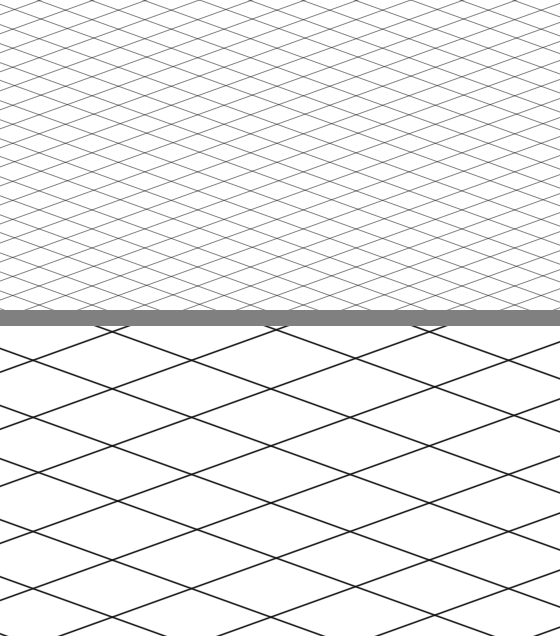
Top: the whole. Bottom: its middle third, enlarged.
A WebGL 2 fragment shader for this pattern:

```glsl
#version 300 es
precision highp float;
// A lattice of flat rhombi: two families of thin dark lines on white paper,
// one falling and one rising to the right. Each family is a periodic distance
// whose stroke is integrated over a tent-shaped pixel filter.

#define SLOPE 0.36          // rise per run of both families
#define PITCH 0.03397       // vertical gap between lines, in canvas widths
#define FALL_PHASE 0.0439   // height of the first falling line, from the top
#define RISE_PHASE 0.0263   // height of the first rising line, from the top
#define LINE_WIDTH 0.00098  // vertical thickness, in canvas widths
#define FOURTH_SHIFT -0.069 // offset of every fourth falling line, in pitches
#define INK vec3(0.06)
#define PAPER vec3(1.0)

uniform vec2 u_resolution;
out vec4 fragColor;

// Integral of the unit tent filter from minus infinity to t.
float tentIntegral(float t) {
    t = clamp(t, -1.0, 1.0);
    return 0.5 + t - 0.5 * t * abs(t);
}

// Share of the pixel inked by a line at vertical distance d.
float strokeCoverage(float d, float pixel) {
    float halfWidth = 0.5 * LINE_WIDTH;
    return tentIntegral((d + halfWidth) / pixel)
         - tentIntegral((d - halfWidth) / pixel);
}

// Vertical distance to the nearest line; every fourth one may be shifted.
float lineDistance(float height, float phase, float shift) {
    float t = (height - phase) / PITCH;
    float nearest = floor(t + 0.5);
    float isFourth = 1.0 - step(0.5, mod(nearest + 1.0, 4.0));
    return (t - nearest - shift * isFourth) * PITCH;
}

void main() {
    // Canvas widths, measured rightward and down from the top left corner.
    vec2 p = vec2(gl_FragCoord.x, u_resolution.y - gl_FragCoord.y) / u_resolution.x;
    float pixel = 1.0 / u_resolution.x;

    float falling = lineDistance(p.y - SLOPE * p.x, FALL_PHASE, FOURTH_SHIFT);
    float rising = lineDistance(p.y + SLOPE * p.x, RISE_PHASE, 0.0);

    // Overlapping strokes darken the crossings.
    float bare = (1.0 - strokeCoverage(falling, pixel))
               * (1.0 - strokeCoverage(rising, pixel));
    fragColor = vec4(mix(INK, PAPER, bare), 1.0);
}
```
